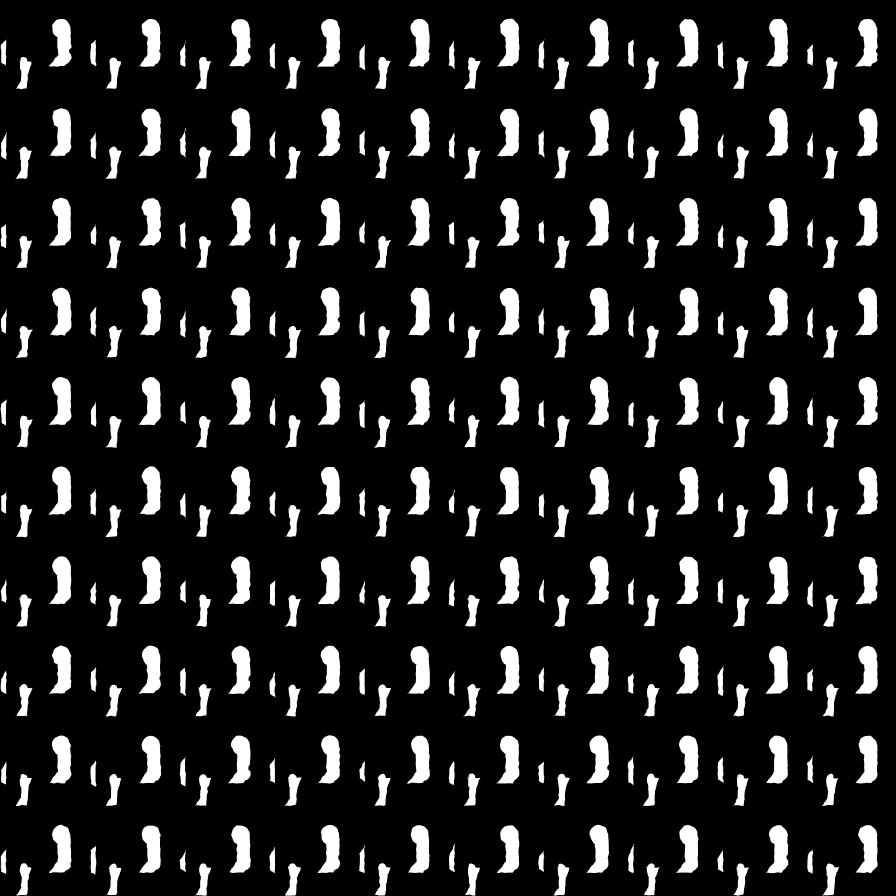
Reproduce this pattern procedurally as a Shadertoy shader.

```glsl
// White cut-out marks on black, repeated on a ten by ten grid: a hooked blob,
// a thin sliver and a small stem. Each is a union of simple distance functions;
// hashes vary the slivers and notches per cell, wrapped noise roughens the edges.

const float REPEATS = 10.0;
const float CELL = 100.0;        // local units across one cell
const float GRAIN = 25.0;        // noise steps across one cell
const float ROUGHNESS = 1.3;
const vec3 INK = vec3(1.0);
const vec3 GROUND = vec3(0.0);

float hash(vec2 p) {
    vec3 q = fract(vec3(p.xyx) * 0.1031);
    q += dot(q, q.yzx + 33.33);
    return fract((q.x + q.y) * q.z);
}

// Value noise that repeats after the given whole period
float wrappedNoise(vec2 p, float period) {
    vec2 i = floor(p);
    vec2 f = smoothstep(0.0, 1.0, p - i);
    vec2 a = mod(i, period);
    vec2 b = mod(i + 1.0, period);
    return mix(mix(hash(a), hash(vec2(b.x, a.y)), f.x),
               mix(hash(vec2(a.x, b.y)), hash(b), f.x), f.y);
}

float disc(vec2 p, vec2 center, float radius) {
    return length(p - center) - radius;
}

float capsule(vec2 p, vec2 a, vec2 b, float radius) {
    vec2 ab = b - a;
    float t = clamp(dot(p - a, ab) / dot(ab, ab), 0.0, 1.0);
    return length(p - a - ab * t) - radius;
}

float halfPlane(vec2 p, vec2 a, vec2 b) {
    vec2 e = normalize(b - a);
    return dot(p - a, vec2(e.y, -e.x));
}

// Convex quad, corners clockwise from the top left with y down
float quad(vec2 p, vec2 a, vec2 b, vec2 c, vec2 d) {
    return max(max(halfPlane(p, a, b), halfPlane(p, b, c)),
               max(halfPlane(p, c, d), halfPlane(p, d, a)));
}

// Round head, upright back and a foot pointing left
float hookedBlob(vec2 p, float notch) {
    float head = capsule(p, vec2(68.3, 31.0), vec2(68.8, 33.0), 10.0);
    float back = capsule(p, vec2(71.6, 37.0), vec2(71.9, 64.0), 7.4);
    float foot = quad(p, vec2(64.5, 61.0), vec2(79.0, 64.0),
                         vec2(72.0, 74.0), vec2(55.0, 74.0));
    float shape = min(min(head, back), foot);
    return max(shape, -disc(p, vec2(82.0, 57.0), mix(1.5, 5.0, notch)));
}

// Upright splinter with a slanted tip
float sliver(vec2 p, float top, float bottom, float slant) {
    return quad(p, vec2(1.2, top + slant), vec2(6.9, top),
                   vec2(6.9, bottom), vec2(1.4, bottom - 3.0));
}

// Lumpy head on a narrow stem with a kicked-out foot
float smallStem(vec2 p) {
    float head = quad(p, vec2(22.0, 67.5), vec2(35.6, 68.5),
                         vec2(32.0, 79.0), vec2(23.0, 78.0));
    float bump = disc(p, vec2(26.6, 67.8), 4.0);
    float stem = quad(p, vec2(23.6, 76.0), vec2(32.0, 76.0),
                         vec2(30.2, 98.0), vec2(24.0, 98.0));
    float foot = quad(p, vec2(23.8, 90.0), vec2(30.4, 90.0),
                         vec2(29.7, 99.0), vec2(18.4, 99.0));
    return min(min(head, bump), min(stem, foot));
}

void mainImage(out vec4 fragColor, in vec2 fragCoord) {
    vec2 uv = fragCoord / iResolution.xy;
    vec2 grid = vec2(uv.x, 1.0 - uv.y) * REPEATS;

    // Cell borders are shifted into the empty gaps between marks
    vec2 shift = vec2(0.1, -0.1);
    vec2 cell = floor(grid + shift);
    vec2 p = (grid - cell) * CELL;
    vec2 id = mod(cell, REPEATS);

    // Variation between repeats
    float top = mix(43.0, 51.0, hash(id + 17.0));
    float bottom = mix(72.0, 78.0, hash(id + 41.0));
    float slant = mix(4.0, 13.0, hash(id + 73.0));
    float notch = hash(id + 109.0);

    float d = min(hookedBlob(p, notch), smallStem(p));
    d = min(d, sliver(p, top, bottom, slant));
    d += (wrappedNoise(grid * GRAIN, REPEATS * GRAIN) - 0.5) * ROUGHNESS;

    // Edge one pixel wide
    float pixel = REPEATS * CELL / min(iResolution.x, iResolution.y);
    float coverage = clamp(0.5 - d / pixel, 0.0, 1.0);
    fragColor = vec4(mix(GROUND, INK, coverage), 1.0);
}
```
